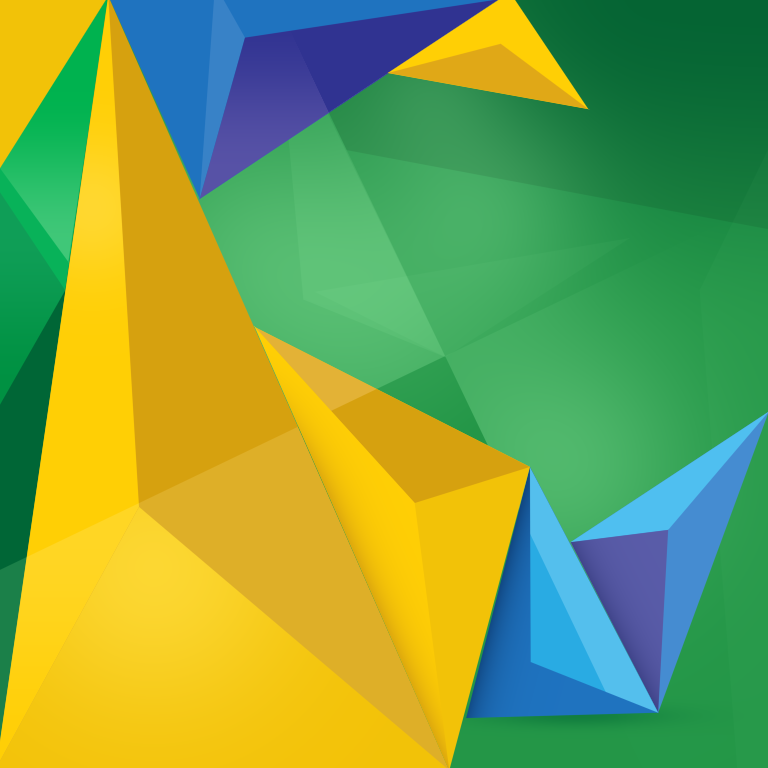
Write a Shadertoy shader that draws this background.

```glsl
const vec3 YELLOW = vec3(1.0, 0.81, 0.02);
const vec3 GOLD = vec3(0.95, 0.76, 0.03);
const vec3 OCHRE = vec3(0.84, 0.63, 0.06);
const vec3 BLUE = vec3(0.12, 0.45, 0.75);
const vec3 SKY = vec3(0.16, 0.67, 0.89);
const vec3 INDIGO = vec3(0.19, 0.20, 0.57);
const vec3 FOREST = vec3(0.0, 0.40, 0.21);
const vec3 MINT = vec3(0.42, 0.80, 0.51);

// Signed distance to a line, positive on the left of a to b
float lineDist(vec2 p, vec2 a, vec2 b) {
    vec2 d = normalize(b - a);
    return d.x * (p.y - a.y) - d.y * (p.x - a.x);
}

float cover(float d) {
    float w = 0.7 / iResolution.y;
    return smoothstep(-w, w, d);
}

float triangle(vec2 p, vec2 a, vec2 b, vec2 c) {
    float s = sign(lineDist(c, a, b));
    return cover(min(s * lineDist(p, a, b), min(s * lineDist(p, b, c), s * lineDist(p, c, a))));
}

vec3 paint(vec3 base, vec3 ink, vec2 p, vec2 a, vec2 b, vec2 c) {
    return mix(base, ink, triangle(p, a, b, c));
}

float glow(vec2 p, vec2 center, float radius) {
    vec2 d = (p - center) / radius;
    return exp(-dot(d, d));
}

float shade(float d, float width) {
    return exp(-max(d, 0.0) / width);
}

vec3 backdrop(vec2 p, float above, float right) {
    float corner = smoothstep(0.55, 1.0, p.y) * smoothstep(0.2, 0.85, p.x);
    vec3 col = mix(vec3(0.14, 0.59, 0.28), vec3(0.02, 0.43, 0.22), corner);
    // Soft pools of light
    float light = 0.38 * glow(p, vec2(0.50, 0.58), 0.24) + 0.35 * glow(p, vec2(0.64, 0.74), 0.13)
        + 0.55 * glow(p, vec2(0.74, 0.39), 0.17) * (1.0 - above) * right
        + 0.30 * glow(p, vec2(0.56, 0.89), 0.10) + 0.30 * glow(p, vec2(0.30, 0.68), 0.17);
    // Crossing beams and faint facets
    light += 0.24 * above * (1.0 - right) * glow(p, vec2(0.46, 0.63), 0.26);
    light -= 0.22 * (1.0 - above) * (1.0 - right);
    light += 0.10 * triangle(p, vec2(0.36, 0.99), vec2(0.58, 0.535), vec2(0.395, 0.61));
    light += 0.06 * triangle(p, vec2(0.41, 0.62), vec2(0.82, 0.69), vec2(0.58, 0.535));
    col = mix(col, MINT, clamp(light, 0.0, 0.9));
    float ceiling = cover(lineDist(p, vec2(0.449, 0.805), vec2(0.833, 0.733)));
    col *= 1.0 - 0.09 * ceiling * right;
    float wing = cover(lineDist(p, vec2(0.96, 0.0), vec2(0.911, 0.622)));
    wing = max(wing, cover(lineDist(p, vec2(0.911, 0.622), vec2(1.0, 0.805))));
    return mix(col, MINT, 0.05 * (1.0 - wing));
}

vec3 leftFacets(vec3 col, vec2 p, vec2 apex, float below) {
    vec2 notch = vec2(0.085, 0.622);
    col = paint(col, mix(FOREST, MINT, 0.25 * below), p, apex, vec2(-0.5, 1.005), vec2(-0.005, 0.0));
    col = paint(col, vec3(0.03, 0.70, 0.35), p, apex, vec2(-0.12, 0.60), notch);
    vec3 mid = mix(vec3(0.0, 0.57, 0.26), vec3(0.06, 0.62, 0.34), smoothstep(0.5, 0.7, p.y));
    col = paint(col, mid, p, notch, vec2(-0.5, -0.403), vec2(-0.1, 0.90));
    vec3 bright = mix(vec3(0.25, 0.78, 0.47), vec3(0.0, 0.70, 0.31), smoothstep(0.68, 0.88, p.y));
    col = paint(col, bright, p, apex, vec2(0.0, 0.781), vec2(0.089, 0.659));
    return paint(col, GOLD, p, apex, vec2(-0.3, 0.304), vec2(-0.3, 1.005));
}

vec3 topShapes(vec3 col, vec2 p, vec2 apex, float right) {
    vec2 tip = vec2(0.260, 0.741), far = vec2(0.650, 1.001), ridge = vec2(0.319, 0.951);
    col = paint(col, BLUE, p, apex, far, tip);
    col = paint(col, vec3(0.22, 0.51, 0.78), p, vec2(0.28, 1.02), ridge, tip);
    vec3 violet = mix(vec3(0.34, 0.32, 0.65), INDIGO, max(right, smoothstep(0.78, 0.98, p.y)));
    col = paint(col, violet, p, ridge, far, tip);
    col = paint(col, vec3(0.32, 0.32, 0.64), p, far, vec2(0.43, 0.855), vec2(0.505, 0.905));
    vec2 left = vec2(0.505, 0.905), low = vec2(0.766, 0.858);
    col = paint(col, YELLOW, p, left, vec2(0.664, 1.010), low);
    return paint(col, vec3(0.88, 0.66, 0.09), p, left, vec2(0.652, 0.943), low);
}

vec3 blueShapes(vec3 col, vec2 p, vec2 crest, vec2 foot, float right) {
    vec2 corner = vec2(0.857, 0.072), ridge = vec2(0.870, 0.310);
    vec2 west = vec2(0.743, 0.294), east = vec2(1.001, 0.464);
    float edge = lineDist(p, corner, crest);
    col = mix(col, FOREST, 0.5 * glow((p - vec2(0.75, 0.068)) * vec2(0.12, 1.0), vec2(0.0), 0.014));
    col = paint(col, vec3(0.27, 0.55, 0.82), p, west, east, corner);
    col = paint(col, vec3(0.31, 0.75, 0.94), p, west, east, ridge);
    vec3 violet = mix(vec3(0.35, 0.36, 0.66), vec3(0.20, 0.22, 0.48), 0.7 * shade(-edge, 0.02));
    col = paint(col, violet, p, west, ridge, corner);
    vec3 face = mix(BLUE, vec3(0.04, 0.20, 0.40), 0.75 * shade(lineDist(p, crest, foot), 0.022));
    col = paint(col, face, p, crest, corner, vec2(0.607, 0.065));
    return paint(col, mix(SKY, vec3(0.33, 0.75, 0.93), right), p, crest, corner, vec2(0.691, 0.138));
}

vec3 yellowShapes(vec3 col, vec2 p, vec2 apex, vec2 crest, vec2 foot, float above) {
    vec2 base = vec2(-0.005, 0.0), ridge = vec2(0.181, 0.340), shoulder = vec2(0.332, 0.574);
    // Tall pyramid
    vec3 dark = mix(OCHRE, vec3(0.88, 0.70, 0.18), 0.8 * (1.0 - above));
    col = paint(col, dark, p, apex, base, foot);
    vec3 lit = mix(YELLOW, vec3(1.0, 0.88, 0.35), 0.5 * glow(p, vec2(0.12, 0.73), 0.09));
    lit = mix(lit, vec3(1.0, 0.88, 0.32), 0.4 * (1.0 - above) * smoothstep(0.0, 0.3, p.y));
    col = paint(col, lit, p, apex, base, ridge);
    vec3 floorTone = mix(GOLD, vec3(1.0, 0.87, 0.25), 0.75 * glow(p, vec2(0.20, 0.26), 0.19));
    col = paint(col, floorTone, p, ridge, base, foot);
    // Leaning pyramid
    vec2 peak = vec2(0.540, 0.345);
    col = paint(col, GOLD, p, shoulder, crest, foot);
    col = paint(col, mix(OCHRE, vec3(0.89, 0.70, 0.21), above), p, shoulder, crest, peak);
    float fold = shade(lineDist(p, shoulder, foot), 0.020) * smoothstep(0.56, 0.35, p.y);
    return paint(col, mix(YELLOW, OCHRE, 0.85 * fold), p, shoulder, peak, foot);
}

void mainImage(out vec4 fragColor, in vec2 fragCoord) {
    vec2 p = fragCoord / iResolution.xy;
    vec2 apex = vec2(0.141, 1.005), crest = vec2(0.690, 0.392), foot = vec2(0.585, -0.003);
    float above = cover(lineDist(p, vec2(0.0, 0.258), vec2(0.833, 0.658)));
    float right = cover(lineDist(p, vec2(0.358, 1.0), vec2(0.836, 0.0)));
    vec3 col = backdrop(p, above, right);
    col = topShapes(col, p, apex, right);
    col = leftFacets(col, p, apex, 1.0 - above);
    col = blueShapes(col, p, crest, foot, right);
    col = yellowShapes(col, p, apex, crest, foot, above);
    fragColor = vec4(col, 1.0);
}
```
